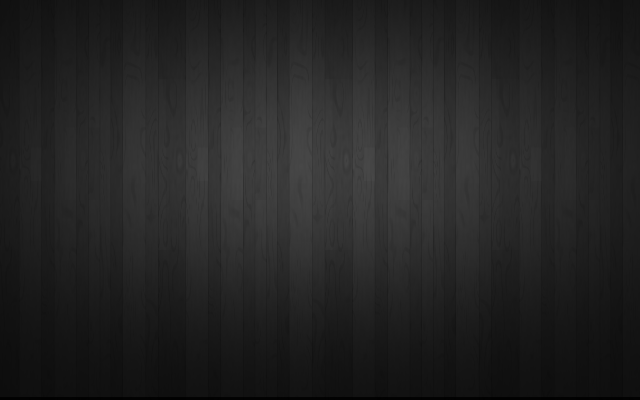
A Shadertoy shader for this texture:

```glsl
#define CANVAS vec2(768.0, 480.0)
#define PERIOD 200.0
#define FIRST_EDGE 65.0
#define LIGHT_CENTRE vec2(0.5, 0.412)
#define LIGHT_FALLOFF vec2(4.3, 7.2)
#define AMBIENT 0.050
#define LIGHT_GAIN 0.202
#define SEAM_DEPTH 0.14
#define GRAIN_DEPTH 0.08
#define VEIN_DEPTH 0.09
#define KNOT_DEPTH 0.16
#define BORDER_TOP 476.5

const int BOARDS = 10;
const float EDGE[BOARDS] = float[](0.0, 27.0, 41.0, 55.0, 68.0, 82.0, 110.0, 125.0, 158.0, 185.0);
const float TONE[BOARDS] = float[](1.04, 0.97, 1.03, 1.01, 0.92, 1.07, 0.98, 0.90, 1.04, 0.93);

float hash(vec2 p) {
    vec3 q = fract(vec3(p.xyx) * 0.1031);
    q += dot(q, q.yzx + 33.33);
    return fract((q.x + q.y) * q.z);
}

float noise(vec2 p) {
    vec2 i = floor(p), f = fract(p);
    f = f * f * (3.0 - 2.0 * f);
    return mix(mix(hash(i), hash(i + vec2(1, 0)), f.x),
               mix(hash(i + vec2(0, 1)), hash(i + vec2(1, 1)), f.x), f.y);
}

// Soft mask of a rectangle between two corners
float block(vec2 p, vec2 lo, vec2 hi, float aa) {
    vec2 d = abs(p - 0.5 * (lo + hi)) - 0.5 * (hi - lo);
    return 1.0 - smoothstep(-aa, aa, max(d.x, d.y));
}

// Oval growth rings fading away from a knot
float knot(vec2 p, vec2 centre) {
    vec2 q = (p - centre) / vec2(5.0, 17.0);
    float d = length(q) + 0.35 * noise(p * vec2(0.25, 0.08));
    return -cos(d * 6.0) * exp(-1.2 * d);
}

// Fine streaks, sparse dark veins and knots running along the boards
float woodGrain(vec2 p, float seed) {
    vec2 shift = vec2(seed * 37.0, seed * 11.0);
    float streaks = 0.5 * noise(p * vec2(0.60, 0.06) + shift)
                  + 0.5 * noise(p * vec2(0.40, 0.17) + shift + 50.0) - 0.5;
    float field = noise(p * vec2(0.09, 0.018) + shift + 90.0);
    float wave = 0.5 + 0.5 * sin(field * 32.0 + p.x * 0.2);
    float broken = smoothstep(0.35, 0.75, noise(p * vec2(0.15, 0.035) + shift + 130.0));
    float veins = 0.12 - smoothstep(0.7, 1.0, wave) * broken;
    float knots = knot(p, vec2(151.0, 193.0)) + 0.5 * knot(p, vec2(35.0, 190.0))
                + 0.4 * knot(p, vec2(35.0, 112.0));
    return GRAIN_DEPTH * streaks + VEIN_DEPTH * veins + KNOT_DEPTH * knots;
}

void mainImage(out vec4 fragColor, in vec2 fragCoord) {
    vec2 uv = fragCoord / iResolution.xy;
    uv.y = 1.0 - uv.y;
    vec2 p = uv * CANVAS;
    float aa = 0.6 * CANVAS.x / iResolution.x;
    vec2 cell = vec2(mod(p.x - FIRST_EDGE, PERIOD), p.y);

    // Boards of uneven width and tone
    float tone = TONE[BOARDS - 1];
    float seam = PERIOD;
    float seed = 0.0;
    for (int i = 0; i < BOARDS; i++) {
        float offset = cell.x - EDGE[i];
        tone = mix(tone, TONE[i], smoothstep(-aa, aa, offset));
        seam = min(seam, min(abs(offset), PERIOD - abs(offset)));
        seed += step(0.0, offset);
    }

    // Shorter boards set into the columns
    tone += 0.04 * block(cell, vec2(13, 153), vec2(27, 240), aa);
    tone -= 0.05 * block(cell, vec2(41, 153), vec2(55, 240), aa);
    tone += 0.06 * block(cell, vec2(172, 177), vec2(185, 217), aa);
    tone += 0.08 * block(cell, vec2(125, 95), vec2(134, 300), aa);
    tone += 0.03 * block(cell, vec2(134, 95), vec2(158, 300), aa);
    tone -= 0.02 * block(cell, vec2(82, 220), vec2(110, 290), aa);

    tone += woodGrain(cell, seed);
    tone -= SEAM_DEPTH * (1.0 - smoothstep(0.0, 0.3 + aa, seam));

    // Broad pool of light with dark corners
    vec2 away = uv - LIGHT_CENTRE;
    float light = AMBIENT + LIGHT_GAIN * exp(-dot(away * away, LIGHT_FALLOFF));

    // Thin black strip along the bottom
    float strip = smoothstep(BORDER_TOP - aa, BORDER_TOP + aa, p.y);
    fragColor = vec4(vec3(light * tone * (1.0 - 0.9 * strip)), 1.0);
}
```
